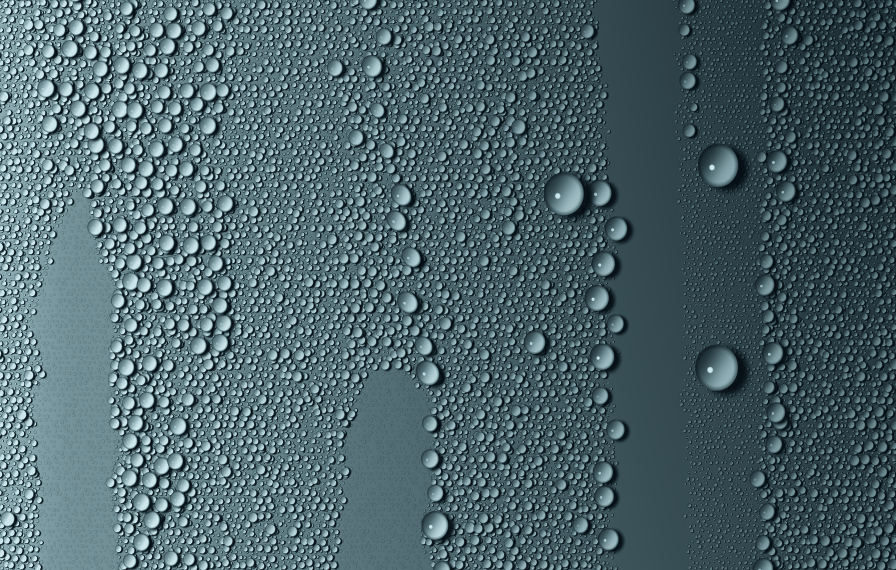
This texture is drawn by a Shadertoy shader. Its source:

```glsl
// Condensation on cool glass: hex-jittered grids of droplets in four sizes,
// chains of large beads along the edges of wiped streaks, lit from the left.
// A single tone value is shaded drop by drop, then coloured by a teal ramp.

const vec3 DEEP_TEAL = vec3(0.015, 0.05, 0.075);
const vec3 PALE_TEAL = vec3(0.80, 0.90, 0.92);
const vec3 MID_TINT = vec3(0.0, 0.045, 0.05);
const float LEFT_TONE = 0.66;
const float RIGHT_TONE = 0.17;
const float SHADOW_DEPTH = 0.94;
const float GLOSS_GAIN = 1.30;
const float GLOSS_LIFT = 0.27;
const float MIST_CELL = 0.0092;
const float FINE_CELL = 0.0145;
const float SMALL_CELL = 0.0205;
const float MEDIUM_CELL = 0.0345;
const float SPARSE_CELL = 0.1700;

float hash(vec2 p) {
    return fract(sin(dot(p, vec2(127.1, 311.7))) * 43758.5453);
}

float noise(vec2 p) {
    vec2 i = floor(p), f = fract(p);
    f = f * f * (3.0 - 2.0 * f);
    return mix(mix(hash(i), hash(i + vec2(1, 0)), f.x),
               mix(hash(i + vec2(0, 1)), hash(i + vec2(1, 1)), f.x), f.y);
}

float band(float x, float left, float right) {
    return smoothstep(left - 0.008, left + 0.008, x)
         * (1.0 - smoothstep(right - 0.008, right + 0.008, x));
}

// Wiped areas and droplet zones
float dryStreak(vec2 p) {
    float left = 1.075 - 0.03 * smoothstep(0.6, 1.0, p.y);
    return band(p.x + 0.015 * (noise(p * 20.0) - 0.5), left, 1.205 - 0.02 * p.y);
}

float clearing(vec2 p) {
    float x = p.x + 0.03 * (noise(p * 14.0) - 0.5);
    float leftHalf = 0.066 * (1.0 - smoothstep(0.45, 0.73, p.y));
    float midHalf = 0.078 * sqrt(clamp((0.36 - p.y) * 8.0, 0.0, 1.0));
    float midX = 0.665 + 0.07 * p.y;
    return max(band(x, 0.132 - leftHalf, 0.132 + leftHalf) * step(0.01, leftHalf),
               band(x, midX - midHalf, midX + midHalf) * step(0.01, midHalf));
}

float mediumBand(vec2 p) {
    float left = mix(0.19, 0.07, smoothstep(0.55, 0.75, p.y));
    float right = mix(0.33, 0.40, smoothstep(0.28, 0.42, p.y));
    return band(p.x, left, right);
}

// Share of grid cells that hold a drop, by layer
float coverage(int layer, vec2 p) {
    float dry = dryStreak(p);
    if (layer == 0) return 0.95 * (1.0 - dry);
    float open = (1.0 - clearing(p)) * (1.0 - band(p.x, 1.06, 1.335)) * (1.0 - dry);
    if (layer == 1) return 0.93 * open;
    if (layer == 2) {
        float patches = smoothstep(0.25, 0.75, noise(p * vec2(9.0, 4.0)) + 0.3 * (0.5 - p.y));
        return open * (0.10 + 0.60 * patches) * (1.0 - 0.7 * band(p.x, 0.40, 0.60));
    }
    if (layer == 3) return open * max(0.80 * mediumBand(p), 0.015);
    return 0.12 * open;
}

float lightAt(vec2 p) {
    float tone = mix(LEFT_TONE, RIGHT_TONE, smoothstep(-0.3, 1.7, p.x));
    tone += 0.10 * (1.0 - smoothstep(0.0, 0.14, p.x)) - 0.06 * p.x * (p.y - 0.5);
    return tone * (1.0 - 0.02 * dryStreak(p));
}

// One drop: cast shadow, lens gradient, dark rim and a small glint
float drawDrop(float tone, float light, vec2 d, float r, float strength) {
    vec2 q = d / r * vec2(1.0, 0.93);
    float dist = length(q), edge = 1.0 / (iResolution.y * r);
    float shadow = 1.0 - smoothstep(0.75, 1.3, length(q - vec2(0.46, -0.17)));
    tone *= 1.0 - SHADOW_DEPTH * strength * shadow;
    float large = smoothstep(0.008, 0.025, r);
    float slope = smoothstep(-0.8, 0.65, dot(q, vec2(0.75, -0.5)));
    float bright = light * GLOSS_GAIN + GLOSS_LIFT + 0.12 * large;
    float body = mix(light * mix(0.85, 0.55, large), bright, slope);
    body *= 1.0 - 0.55 * smoothstep(0.75, 1.02, dist);
    float glint = 1.0 - smoothstep(0.08, 0.17, length(q - vec2(-0.3, -0.1)));
    body = mix(body, 1.1, 0.9 * glint * large);
    float inside = 1.0 - smoothstep(1.0 - edge * 0.8, 1.0 + edge * 0.6, dist);
    return mix(tone, body, inside * strength);
}

float dropLayer(float tone, float light, vec2 p, int layer, float cell, vec2 radii, float strength) {
    vec2 g = p / cell;
    for (int j = -1; j <= 1; j++) {
        float row = floor(g.y) + float(j), shift = 0.5 * mod(row, 2.0);
        for (int i = -1; i <= 1; i++) {
            vec2 id = vec2(floor(g.x - shift) + float(i), row);
            vec2 seed = id + 37.0 * float(layer);
            vec2 jitter = 0.42 * (vec2(hash(seed), hash(seed + 19.3)) - 0.5);
            vec2 centre = (id + vec2(0.5 + shift, 0.5) + jitter) * cell;
            float r = cell * mix(radii.x, radii.y, hash(seed + 7.7));
            if (hash(seed + 53.1) < coverage(layer, centre))
                tone = drawDrop(tone, light, p - centre, r, strength);
        }
    }
    return tone;
}

// Column of beads centred on x, limited to a span of heights
float beadChain(float tone, float light, vec2 p, float x, float gap, vec2 radii, float wander, vec2 span) {
    for (int j = -1; j <= 1; j++) {
        float k = floor(p.y / gap + 0.5) + float(j);
        vec2 seed = vec2(k, gap * 91.0 + span.x * 13.0);
        vec2 centre = vec2(x + wander * (hash(seed) - 0.5), gap * (k + 0.4 * (hash(seed + 3.1) - 0.5) * step(0.02, wander)));
        float r = mix(radii.x, radii.y, hash(seed + 8.4));
        if (centre.y > span.x && centre.y < span.y)
            tone = drawDrop(tone, light, p - centre, r, 1.0);
    }
    return tone;
}

void mainImage(out vec4 fragColor, in vec2 fragCoord) {
    vec2 p = fragCoord / iResolution.y;
    float light = lightAt(p), tone = light * 0.93;

    // Droplets from mist to sparse large ones
    tone = dropLayer(tone, light, p, 0, MIST_CELL, vec2(0.20, 0.40), mix(0.75, 0.15, clearing(p)));
    tone = dropLayer(tone, light, p, 1, FINE_CELL, vec2(0.24, 0.45), 1.0);
    tone = dropLayer(tone, light, p, 2, SMALL_CELL, vec2(0.28, 0.45), 1.0);
    tone = dropLayer(tone, light, p, 3, MEDIUM_CELL, vec2(0.23, 0.44), 1.0);
    tone = dropLayer(tone, light, p, 4, SPARSE_CELL, vec2(0.07, 0.12), 1.0);

    // Beads gathered along the streak edges, then the few largest drops
    float midX = 0.75 - 0.10 * smoothstep(0.2, 0.95, p.y);
    float rightX = 1.34 + 0.035 * p.y;
    tone = beadChain(tone, light, p, midX, 0.067, vec2(0.012, 0.024), 0.05, vec2(-0.1, 1.1));
    tone = beadChain(tone, light, p, 1.065, 0.061, vec2(0.014, 0.023), 0.04, vec2(0.02, 0.72));
    tone = beadChain(tone, light, p, rightX, 0.055, vec2(0.009, 0.019), 0.04, vec2(-0.05, 1.1));
    tone = beadChain(tone, light, p, 1.215, 0.045, vec2(0.007, 0.016), 0.035, vec2(0.74, 1.1));
    tone = beadChain(tone, light, p, 1.255, 0.355, vec2(0.034, 0.038), 0.01, vec2(0.2, 0.8));
    tone = beadChain(tone, light, p, 0.985, 0.66, vec2(0.035, 0.039), 0.01, vec2(0.5, 0.8));

    tone = clamp(tone, 0.0, 1.0);
    vec3 colour = mix(DEEP_TEAL, PALE_TEAL, tone) + MID_TINT * 4.0 * tone * (1.0 - tone);
    fragColor = vec4(colour, 1.0);
}
```
